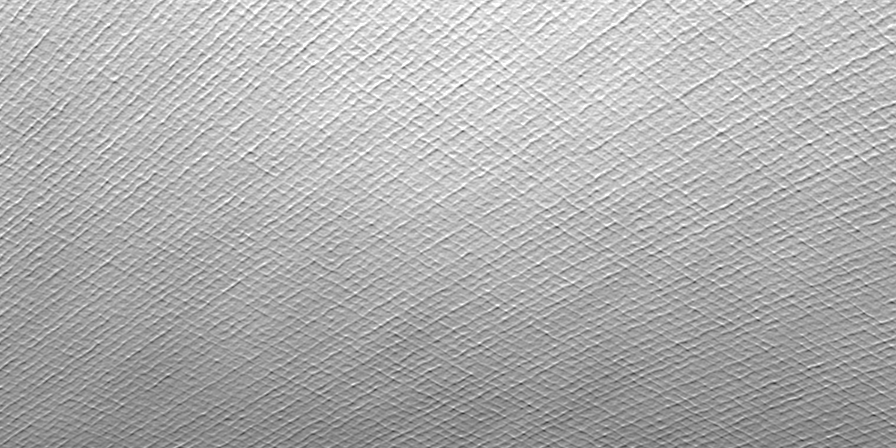
A Shadertoy shader for this texture:

```glsl
// Brushed silver sheet embossed with two crossing families of fine, gently
// curved ridges over a grainy ground. A height field is lit from above by
// differencing it along the light, then laid over a soft grey sheen.

float hash(float n) {
    return fract(sin(n * 12.9898) * 4375.85);
}

vec2 randomGradient(vec2 cell) {
    vec3 h = fract(vec3(cell.xyx) * vec3(0.1031, 0.1030, 0.0973));
    h += dot(h, h.yzx + 33.33);
    float angle = 6.2832 * fract((h.x + h.y) * h.z);
    return vec2(cos(angle), sin(angle));
}

float gradientNoise(vec2 p) {
    vec2 i = floor(p), f = p - i;
    vec2 u = f * f * f * (f * (f * 6.0 - 15.0) + 10.0);
    vec2 e = vec2(0.0, 1.0);
    float low = mix(dot(randomGradient(i), f),
                    dot(randomGradient(i + e.yx), f - e.yx), u.x);
    float high = mix(dot(randomGradient(i + e), f - e),
                     dot(randomGradient(i + 1.0), f - 1.0), u.x);
    return mix(low, high, u.y);
}

// Parallel ridges, one per unit of phase, each with its own offset and strength
float ridges(float phase, vec2 p, float seed) {
    phase += 0.35 * gradientNoise(p * 3.0 + seed)
           + 0.22 * gradientNoise(p * 34.0 + seed);
    float line = floor(phase);
    float d = phase - line - 0.5 + 0.26 * (hash(line + seed) - 0.5);
    float strength = 0.5 + 0.6 * hash(line * 1.7 + seed + 5.0);
    strength *= 1.0 + 1.1 * gradientNoise(p * 26.0 + line * 3.7);
    return strength * exp(-34.0 * d * d);
}

float surfaceHeight(vec2 p) {
    // Lines flatten and crowd together towards the bottom
    float y = p.y * (1.25 - 0.25 * p.y);
    float rising = 44.0 * (y - p.x * (0.84 - 0.11 * p.x));
    float falling = 44.0 * (y + p.x * (0.50 + 0.05 * p.x));
    float h = ridges(rising, p, 11.0);
    h += (0.6 + 0.25 * smoothstep(0.2, 1.0, p.x)) * ridges(falling, p, 47.0);

    // Crumpled grain between the ridges, coarse to fine
    h += 0.65 * gradientNoise(p * vec2(52.0, 88.0) + 7.0);
    h += 0.60 * gradientNoise(p * vec2(95.0, 150.0) + 31.0);
    h += 0.40 * gradientNoise(p * vec2(150.0, 215.0) + 83.0);
    return h;
}

float relief(vec2 p) {
    return surfaceHeight(p) - surfaceHeight(p + vec2(-0.0012, 0.0045));
}

void mainImage(out vec4 fragColor, in vec2 fragCoord) {
    vec2 p = fragCoord / iResolution.y;

    // Average four samples per pixel
    float light = 0.0;
    for (int i = 0; i < 4; i++) {
        vec2 offset = vec2(i % 2, i / 2) * 0.4 - 0.2;
        light += 0.25 * relief((fragCoord + offset) / iResolution.y);
    }

    // Sheen brightest at the top centre, fading to the lower edge
    float dx = p.x - 1.05;
    float sheen = 0.53 + 0.21 * pow(p.y, 0.8);
    sheen += 0.12 * exp(-2.2 * dx * dx) * smoothstep(0.0, 0.8, p.y);

    // Faint unevenness along the ridges
    sheen += 0.04 * gradientNoise(vec2(p.x + p.y, p.y - 0.6 * p.x) * vec2(3.0, 14.0));

    // Crests glint a little more than hollows darken
    light += 0.22 * light * abs(light);
    float grey = sheen + light * mix(0.095, 0.165, p.y);
    fragColor = vec4(vec3(clamp(grey, 0.0, 1.0)), 1.0);
}
```
